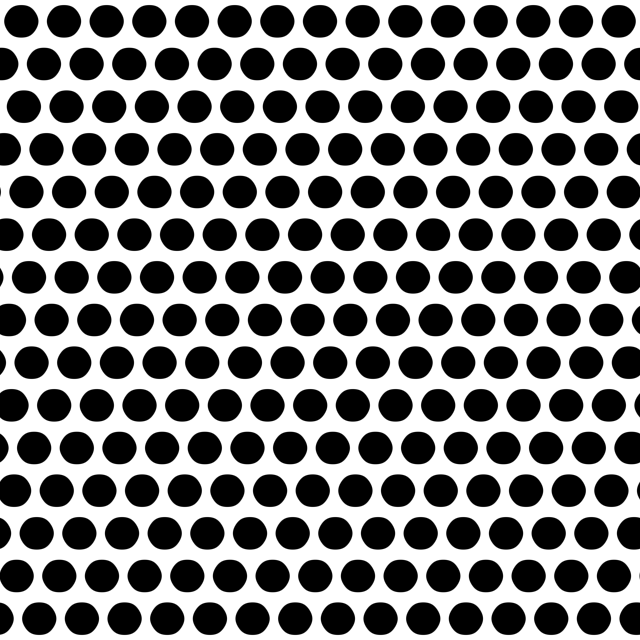
This pattern is drawn by a WebGL 2 fragment shader. Its source:

```glsl
#version 300 es
precision highp float;

uniform vec2 u_resolution;
out vec4 fragColor;

const float REPEATS = 15.0;
const float ROW_SHIFT = 0.53;      // sideways step per row, in cells
const float DOT_RADIUS = 0.391;
const float SIDE_STRETCH = 0.0065; // widens the dot, lowers its height
const float LOBE_DEPTH = 0.0035;   // slight six-sided swell
const vec3 PAPER = vec3(1.0);
const vec3 INK = vec3(0.0);

// Cell coordinates centred on zero, each row shifted from the one above
vec2 staggeredCell(vec2 p, float shift) {
    float row = floor(p.y);
    return fract(vec2(p.x - shift * row, p.y)) - 0.5;
}

// Approximate signed distance to a round dot with a wavy outline
float dotDistance(vec2 p, float radius, float stretch, float lobes) {
    float angle = atan(p.y, p.x + step(length(p), 1e-5));
    float outline = radius + stretch * cos(2.0 * angle) + lobes * cos(6.0 * angle);
    return length(p) - outline;
}

// Coverage of a shape, softened across one pixel
float coverage(float dist, float pixel) {
    return 1.0 - smoothstep(-0.75 * pixel, 0.75 * pixel, dist);
}

void main() {
    // Rows are counted from the top edge
    vec2 uv = gl_FragCoord.xy / u_resolution.y;
    vec2 grid = vec2(uv.x, 1.0 - uv.y) * REPEATS;
    float pixel = REPEATS / u_resolution.y;

    vec2 cell = staggeredCell(grid, ROW_SHIFT);
    float dist = dotDistance(cell, DOT_RADIUS, SIDE_STRETCH, LOBE_DEPTH);
    fragColor = vec4(mix(PAPER, INK, coverage(dist, pixel)), 1.0);
}
```
